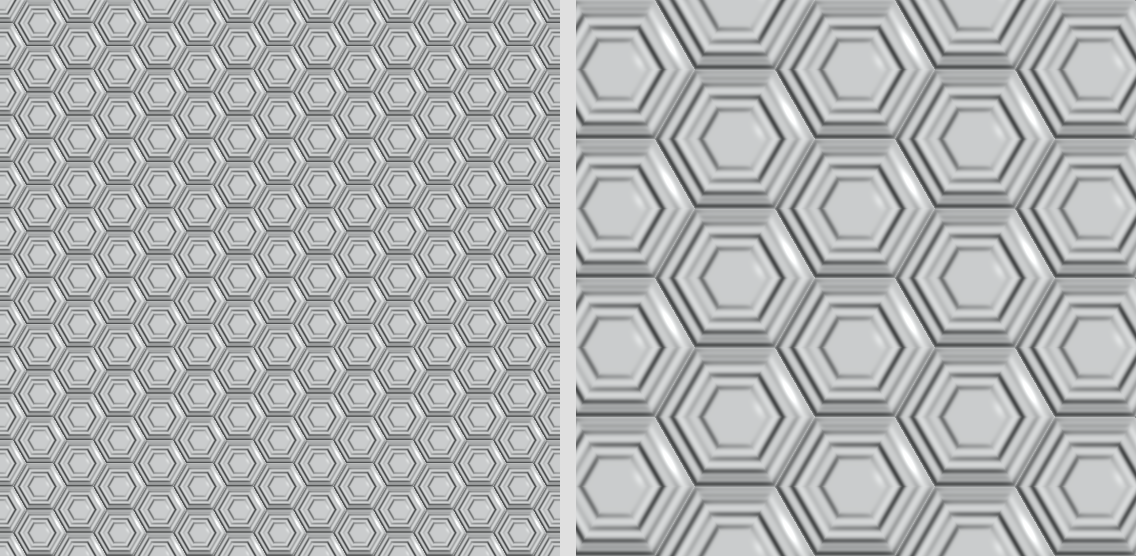
Left, the full canvas; right, a detail of the centre.
Reproduce this pattern procedurally as a WebGL 1 fragment shader.

```glsl
precision highp float;
// Embossed grey metal tiling of nested flat-topped hexagons, lit from one side.

uniform vec2 u_resolution;

#define REPEATS vec2(7.0, 12.0)      // cells across and down, two hexagons per cell
#define CELL_CENTER vec2(0.495, 0.5) // position of the first hexagon in its cell
#define BASE_GREY 0.80
#define LINE_WIDTH 0.040             // groove half width, 1.0 = hexagon apothem
#define PLATE_RADIUS 0.42
#define INNER_RADIUS 0.60
#define OUTER_RADIUS 0.78
#define EDGE_RADIUS 0.965
#define RIM_LIGHT 0.06
#define GLINT 0.24
#define CORNER_SHARPNESS 28.0

// Soft bump around zero
float bump(float x, float width) {
  return exp(-x * x / (width * width));
}

// Offset from the nearest hexagon centre, in apothem units
vec2 hexOffset(vec2 cell) {
  vec2 stretch = vec2(2.0 * sqrt(3.0), 2.0);
  vec2 a = (fract(cell - CELL_CENTER + 0.5) - 0.5) * stretch;
  vec2 b = (fract(cell - CELL_CENTER) - 0.5) * stretch;
  return dot(a, a) < dot(b, b) ? a : b;
}

// xy: facing direction blended at the corners, z: hexagonal radius
vec3 hexFacing(vec2 p) {
  vec2 facing = vec2(0.0);
  float total = 0.0;
  float radius = 0.0;
  for (int i = 0; i < 6; i++) {
    float angle = radians(30.0 + 60.0 * float(i));
    vec2 normal = vec2(cos(angle), sin(angle));
    float h = dot(p, normal);
    float weight = exp(CORNER_SHARPNESS * h);
    facing += normal * weight;
    total += weight;
    radius = max(radius, h);
  }
  return vec3(facing / total, radius);
}

// Shade change of one groove: dark on sides facing the shadow, pale rim beside it
float groove(vec3 hex, float radius, vec2 shadow, float depth, float contrast, float width) {
  float side = dot(hex.xy, shadow);
  float dark = max(depth + contrast * side, 0.0) * bump(hex.z - radius, width);
  float rim = RIM_LIGHT * (0.6 - 0.4 * side) * bump(hex.z - radius - 0.085, width);
  return rim - dark;
}

void main() {
  vec2 uv = gl_FragCoord.xy / u_resolution;
  vec2 p = hexOffset(uv * REPEATS);
  vec3 hex = hexFacing(p);

  // Widen the lines by half a pixel to keep them smooth
  float pixel = 2.0 * REPEATS.y / u_resolution.y;
  float width = length(vec2(LINE_WIDTH, 0.5 * pixel));

  // Nested grooves, alternately shaded from opposite sides
  float shade = BASE_GREY;
  shade += groove(hex, PLATE_RADIUS, vec2(-0.97, 0.10), 0.20, 0.18, width);
  shade += groove(hex, INNER_RADIUS, vec2(0.95, 0.20), 0.29, 0.25, width);
  shade += groove(hex, OUTER_RADIUS, vec2(-0.90, -0.40), 0.29, 0.22, width);
  shade += groove(hex, EDGE_RADIUS, vec2(-0.70, -0.70), 0.27, 0.26, width);

  // Extra line and soft shade on the top and bottom bevels
  float level = smoothstep(0.55, 0.95, abs(hex.y));
  shade -= level * (0.14 * bump(hex.z - 0.87, width) + 0.05 * bump(hex.z - 0.88, 0.10));

  // Glints on the upper right bevel and plate rim
  vec2 toLight = vec2(0.866, 0.5);
  float across = dot(p, toLight);
  float along = dot(p, vec2(-toLight.y, toLight.x)) + 0.08;
  shade += GLINT * bump(across - 0.86, 0.06) * bump(along, 0.24);
  shade += 0.4 * GLINT * bump(across - 0.36, 0.06) * bump(along, 0.12);

  // Faint cool tint
  gl_FragColor = vec4(clamp(vec3(shade - 0.008, shade, shade + 0.002), 0.0, 1.0), 1.0);
}
```
